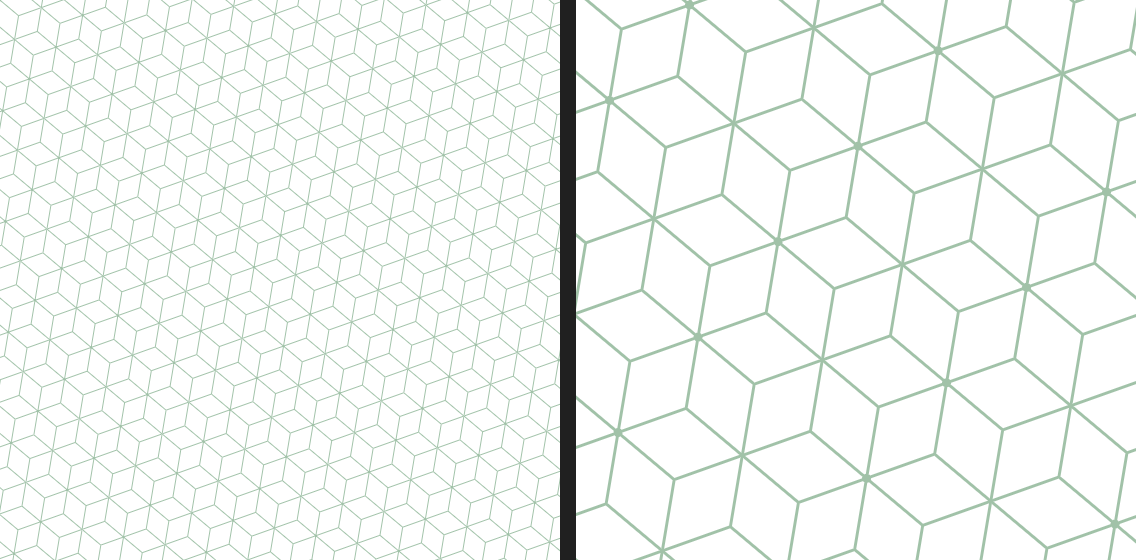
Left, the full canvas; right, a detail of the centre.
A Shadertoy shader for this pattern:

```glsl
// Tumbling-block lattice of thin sage green lines on white, slightly tilted.

float segmentDistance(vec2 p, vec2 a, vec2 b) {
    vec2 pa = p - a, ba = b - a;
    return length(pa - ba * clamp(dot(pa, ba) / dot(ba, ba), 0.0, 1.0));
}

// Antialiased coverage of a shape, from its signed distance
float coverage(float d, float pixel) {
    return clamp(0.5 - d / pixel, 0.0, 1.0);
}

void mainImage(out vec4 fragColor, in vec2 fragCoord) {
    float pixel = 1.0 / iResolution.y;
    vec2 p = fragCoord * pixel - vec2(0.3533, 0.6069);

    // Skewed lattice whose nodes are the six-way crossings
    mat2 basis = mat2(0.07396, -0.01362, 0.02634, -0.07044);
    vec2 uv = inverse(basis) * p;

    // Fold each cell onto one of its two triangles
    vec2 f = fract(uv);
    if (f.x + f.y > 1.0) f = 1.0 - f;

    // Spokes from the triangle's centre to its three corners
    vec2 q = basis * f;
    vec2 center = basis * vec2(1.0 / 3.0);
    float spokes = segmentDistance(q, center, vec2(0.0));
    spokes = min(spokes, segmentDistance(q, center, basis[0]));
    spokes = min(spokes, segmentDistance(q, center, basis[1]));
    float ink = coverage(spokes - 0.00087, pixel);

    // Every other crossing is thickened into a small knot
    vec2 node = round(uv);
    if (mod(node.x + node.y, 2.0) < 0.5) {
        float knot = length(basis * (uv - node)) - 0.0027;
        ink = max(ink, coverage(knot, pixel));
    }

    fragColor = vec4(mix(vec3(1.0), vec3(0.63, 0.76, 0.66), ink), 1.0);
}
```
